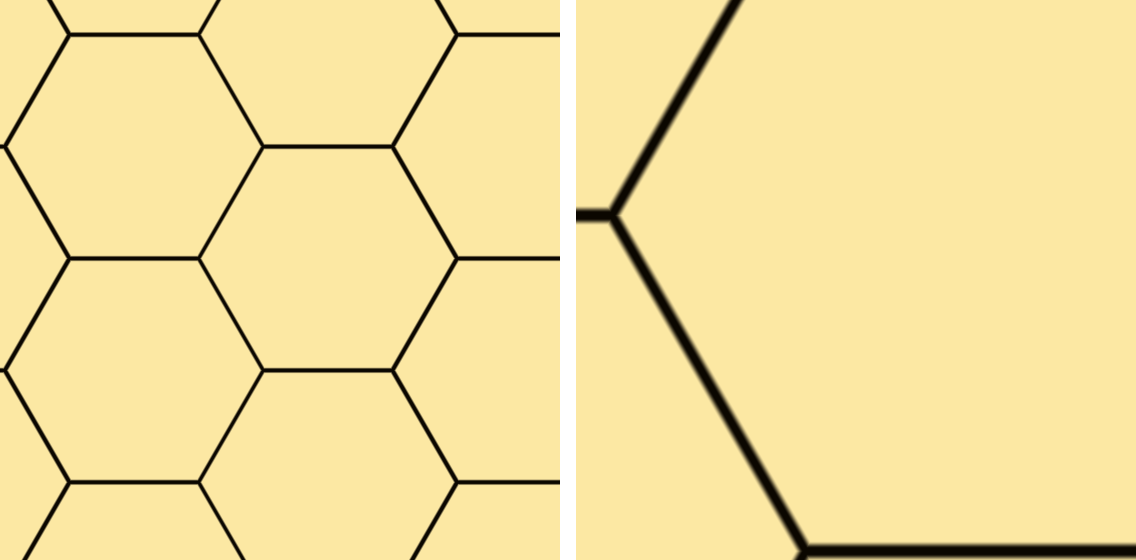
Left: the whole. Right: its middle third, enlarged.
A Shadertoy shader for this pattern:

```glsl
const float SIDE = 0.2307;                // hexagon side length
const vec2 ORIGIN = vec2(0.2394, 0.7382); // centre of one hexagon
const float FLAT_WIDTH = 0.0078;          // horizontal lines
const float BOLD_WIDTH = 0.0080;          // heavier slanted lines
const float FINE_WIDTH = 0.0068;          // lighter slanted lines
const float SOFTNESS = 0.0022;            // half-width of the edge blur
const vec3 FILL_COLOR = vec3(0.988, 0.908, 0.640);
const vec3 LINE_COLOR = vec3(0.045, 0.028, 0.0);

const float ROOT3 = 1.7320508;
const float APOTHEM = 0.5 * ROOT3 * SIDE;
const vec2 PERIOD = vec2(3.0, ROOT3) * SIDE;

// Offset from the nearest point of a rectangular lattice
vec2 latticeOffset(vec2 p) {
    return p - PERIOD * round(p / PERIOD);
}

// Extents towards the flat sides (x) and the slanted sides (y)
vec2 hexExtents(vec2 p) {
    p = abs(p);
    return vec2(p.y, dot(p, vec2(0.5 * ROOT3, 0.5)));
}

// Signed distance to the line borders, negative inside a line
float honeycombLines(vec2 p) {
    vec2 even = latticeOffset(p);
    vec2 odd = latticeOffset(p - 0.5 * PERIOD);
    vec2 evenExtents = hexExtents(even);
    vec2 oddExtents = hexExtents(odd);

    // Two interleaved lattices form the staggered columns
    bool isEven = max(evenExtents.x, evenExtents.y) < max(oddExtents.x, oddExtents.y);
    vec2 extents = isEven ? evenExtents : oddExtents;

    // Slanted line weight alternates between column boundaries
    float facing = isEven ? even.x : -odd.x;
    float slantWidth = facing > 0.0 ? FINE_WIDTH : BOLD_WIDTH;

    vec2 gap = APOTHEM - extents - 0.5 * vec2(FLAT_WIDTH, slantWidth);
    return min(gap.x, gap.y);
}

void mainImage(out vec4 fragColor, in vec2 fragCoord) {
    vec2 uv = fragCoord / iResolution.y;
    float blur = max(SOFTNESS, 0.75 / iResolution.y);
    float fill = smoothstep(-blur, blur, honeycombLines(uv - ORIGIN));
    fragColor = vec4(mix(LINE_COLOR, FILL_COLOR, fill), 1.0);
}
```
